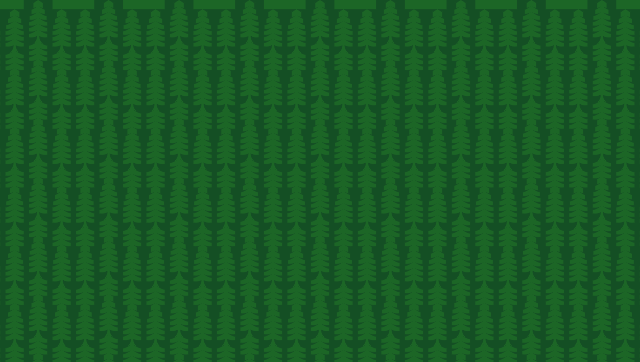
A Shadertoy shader for this pattern:

```glsl
// Columns of stacked pine trees in two greens, with blocks along the top edge.

const vec3 DARK_GREEN = vec3(0.08, 0.31, 0.14);
const vec3 LEAF_GREEN = vec3(0.11, 0.40, 0.15);

const float COLUMN_PITCH = 0.0367;  // fraction of canvas width
// All lengths below are in column pitches.
const float HALF_WIDTH = 0.387;
const float TIER_HEIGHT = 0.25;
const float TIERS_PER_REPEAT = 10.0;
const float SPIRE_TIER = 6.0;
const float TRUNK = 0.05;
const float BLOCK_HEIGHT = 0.39;

float coverage(float dist, float pixel) {
    return 1.0 - smoothstep(-0.6 * pixel, 0.6 * pixel, dist);
}

// Branches fall steeply at the trunk and level out towards their ends.
float branchDrop(float x) {
    float rest = 1.0 - min(x / HALF_WIDTH, 1.0);
    return 0.14 * (1.0 - rest * rest);
}

// x: distance from the trunk axis, y: depth below the first tree tip.
float pineColumn(float x, float y) {
    float depth = (y - branchDrop(x)) / TIER_HEIGHT;
    float tier = mod(floor(depth), TIERS_PER_REPEAT);
    float phase = fract(depth);

    // Tapered crown on the tall tree, full width further down
    float reach = min(HALF_WIDTH, 0.20 + 0.08 * tier);
    float thickness = mix(0.56, 0.27, x / HALF_WIDTH);
    float branch = max((abs(phase - 0.5) - thickness) * TIER_HEIGHT, x - reach);

    // Bare flared spire on the short tree
    float spire = x - TRUNK - 0.14 * phase * phase * phase;
    float foliage = tier == SPIRE_TIER ? spire : branch;
    float start = -depth * TIER_HEIGHT;
    return max(min(foliage, x - TRUNK), start);
}

// Solid block above each pair of lowered columns.
float topBlock(float x, float y) {
    float side = abs(mod(x, 3.0) - 1.5) - (0.5 + HALF_WIDTH);
    return max(side, y - BLOCK_HEIGHT);
}

void mainImage(out vec4 fragColor, in vec2 fragCoord) {
    float unit = iResolution.x * COLUMN_PITCH;
    vec2 p = vec2(fragCoord.x - 0.5 * iResolution.x, iResolution.y - fragCoord.y) / unit;
    float pixel = 1.0 / unit;

    // Every third column starts at the top edge; the others hang lower
    float column = floor(p.x + 0.5);
    float lowered = step(0.5, mod(column, 3.0));
    float trees = pineColumn(abs(p.x - column), p.y - lowered * BLOCK_HEIGHT);

    float dist = min(trees, topBlock(p.x, p.y));
    fragColor = vec4(mix(DARK_GREEN, LEAF_GREEN, coverage(dist, pixel)), 1.0);
}
```
